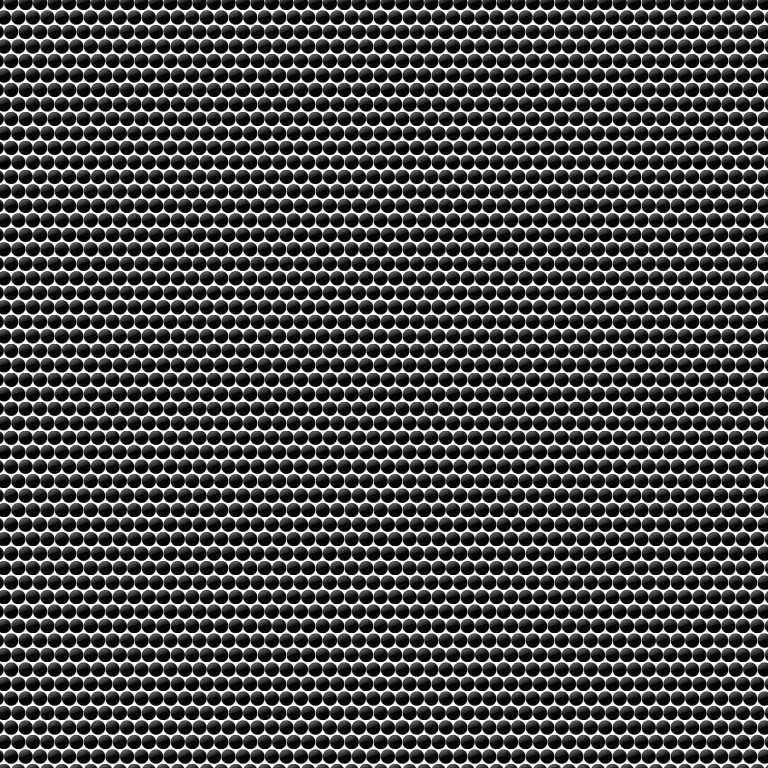
This pattern is drawn by a three.js fragment shader. Its source:

```glsl
varying vec2 vUv;

// Glossy black ball; p runs from -1 to 1 across its diameter.
float ballShade(vec2 p) {
  // Reflection above a tilted, slightly curved horizon
  float height = p.y - 0.12 - 0.32 * p.x + 0.12 * p.x * p.x;
  float reflection = smoothstep(-0.08, 0.14, height);
  float glow = mix(0.12, 0.33, smoothstep(0.0, 0.85, height));

  // The reflection fades towards the right and at the rim
  glow *= 1.0 - 0.55 * smoothstep(-0.1, 0.9, p.x);
  glow *= 1.0 - 0.5 * smoothstep(0.82, 1.0, length(p));
  return 0.015 + reflection * glow;
}

void main() {
  // Staggered rows: every other row shifts by half a ball
  vec2 grid = vUv * 53.0 + vec2(0.23, -0.29);
  float row = floor(grid.y);
  grid.x += 0.5 * mod(row + 1.0, 2.0);
  vec2 local = fract(grid) - 0.5;

  // Balls over a white ground
  float radius = 0.495;
  float ground = smoothstep(-0.055, 0.055, length(local) - radius);
  float shade = mix(ballShade(local / radius), 0.985, ground);
  gl_FragColor = vec4(vec3(shade), 1.0);
}
```
